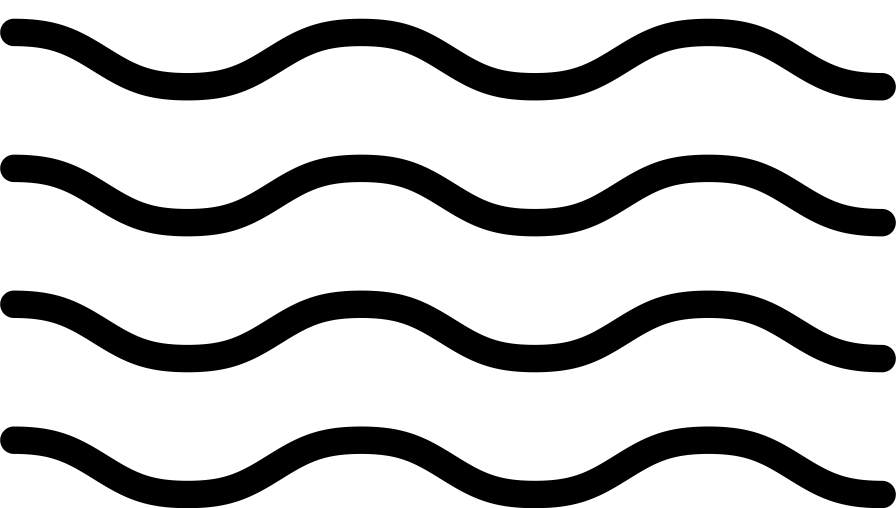
Reproduce this pattern procedurally as a WebGL 1 fragment shader.

```glsl
precision highp float;

uniform vec2 u_resolution;

// Lengths are fractions of the canvas width, y measured down from the top
const float PI = 3.14159265;
const float ROWS = 4.0;
const float ROW_SPACING = 0.1517;
const float FIRST_ROW_Y = 0.0665;
const float HALF_WAVES = 5.0;
const float START_X = 0.0155;
const float END_X = 0.9845;
const float AMPLITUDE = 0.0303;
const float SHARPNESS = 0.065;   // third harmonic: rounder crests, steeper slopes
const float HALF_STROKE = 0.0153;
const vec3 PAPER = vec3(1.0);
const vec3 INK = vec3(0.0);

const float FREQUENCY = PI * HALF_WAVES / (END_X - START_X);

float waveHeight(float x) {
  float t = FREQUENCY * (x - START_X);
  return -AMPLITUDE * ((1.0 + SHARPNESS) * cos(t) - SHARPNESS * cos(3.0 * t));
}

float waveSlope(float x) {
  float t = FREQUENCY * (x - START_X);
  return AMPLITUDE * FREQUENCY
    * ((1.0 + SHARPNESS) * sin(t) - 3.0 * SHARPNESS * sin(3.0 * t));
}

// Distance to the nearest curve point; clamping its x gives round end caps
float waveDistance(vec2 p) {
  float x = clamp(p.x, START_X, END_X);
  for (int i = 0; i < 6; i++) {
    float slope = waveSlope(x);
    float stepX = ((x - p.x) + (waveHeight(x) - p.y) * slope) / (1.0 + slope * slope);
    x = clamp(x - stepX, START_X, END_X);
  }
  return length(p - vec2(x, waveHeight(x)));
}

void main() {
  vec2 p = vec2(gl_FragCoord.x, u_resolution.y - gl_FragCoord.y) / u_resolution.x;

  // Fold the canvas onto the nearest row
  float row = clamp(floor((p.y - FIRST_ROW_Y) / ROW_SPACING + 0.5), 0.0, ROWS - 1.0);
  p.y -= FIRST_ROW_Y + row * ROW_SPACING;

  // Stroke with a one-pixel soft edge
  float edge = (waveDistance(p) - HALF_STROKE) * u_resolution.x;
  float coverage = clamp(0.5 - edge, 0.0, 1.0);
  gl_FragColor = vec4(mix(PAPER, INK, coverage), 1.0);
}
```
